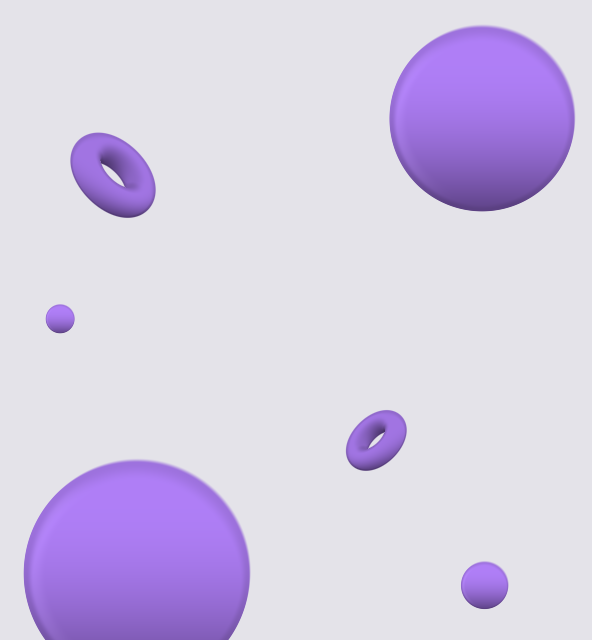
Reproduce this background procedurally as a WebGL 1 fragment shader.

```glsl
precision highp float;
// Glossy violet balls and two tilted rings floating on a pale grey backdrop.
// Balls are shaded discs with a sphere normal; rings are torus distance
// fields marched along parallel rays. Both share one soft light ramp.

#define BACKDROP vec3(0.893, 0.889, 0.913)
#define LIT vec3(0.685, 0.495, 0.965)
#define SHADE vec3(0.395, 0.280, 0.565)
#define RIM_DARKEN 0.10
#define RING_DIM 0.92
#define TILT_COS 0.55
#define TILT_SIN 0.835
#define TUBE_RATIO 0.427
#define SHARP 0.0018
#define BLUR 0.0080

uniform vec2 u_resolution;

// Light from above, fading quadratically into shade toward the underside
vec3 shade(vec3 n) {
    float k = clamp((0.65 - n.y) / 1.57, 0.0, 1.0);
    vec3 color = mix(SHADE, LIT, 1.0 - k * k);
    float edge = length(n.xy);
    float rimStart = mix(0.92, 0.82, smoothstep(-0.2, 0.8, n.y));
    float rim = smoothstep(rimStart, 0.98, edge);
    return color * (1.0 - RIM_DARKEN * rim);
}

// Ball with a softer edge toward the upper right
vec3 drawBall(vec3 under, vec2 p, vec2 center, float radius) {
    vec2 q = (p - center) / radius;
    float edge = length(q);
    vec2 dir = q / max(edge, 0.001);
    vec3 n = vec3(dir * min(edge, 1.0), sqrt(max(1.0 - edge * edge, 0.0)));
    vec3 color = shade(n);

    // faint reflected crescent along the left side
    float crescent = smoothstep(0.80, 0.91, edge) * (1.0 - smoothstep(0.91, 0.97, edge));
    color += 0.035 * crescent * smoothstep(0.3, 0.9, -dir.x);

    float facing = smoothstep(0.2, 1.0, dot(dir, vec2(0.5, 0.866)));
    float soft = mix(SHARP, min(BLUR, 0.12 * radius), facing);
    float cover = 1.0 - smoothstep(-0.5 * soft, 0.5 * soft, (edge - 1.0) * radius);
    return mix(under, color, cover);
}

// Screen-aligned point to the tilted frame of a ring
vec3 toRing(vec3 v) {
    return vec3(v.x, v.y * TILT_COS - v.z * TILT_SIN, v.y * TILT_SIN + v.z * TILT_COS);
}

// Ring with its long axis turned by angle; the nearest ray point sets the edge
vec3 drawRing(vec3 under, vec2 p, vec2 center, float radius, float angle) {
    float tube = radius * TUBE_RATIO;
    float reach = radius + tube;
    vec2 q = p - center;
    if (length(q) > reach * 1.1) return under;

    float c = cos(angle), s = sin(angle);
    q = vec2(c * q.x + s * q.y, c * q.y - s * q.x);
    float z = reach, nearest = 1.0;
    vec3 hit = vec3(0.0);
    for (int i = 0; i < 56; i++) {
        vec3 u = toRing(vec3(q, z));
        float d = length(vec2(length(u.xy) - radius, u.z)) - tube;
        if (d < nearest) {
            nearest = d;
            hit = u;
        }
        if (d < 0.00005 || z < -reach) break;
        z -= d;
    }

    // normal around the tube, turned back to the screen
    vec2 outward = normalize(hit.xy + vec2(0.00001));
    vec3 m = normalize(hit - vec3(outward * radius, 0.0));
    vec3 n = vec3(m.x, m.y * TILT_COS + m.z * TILT_SIN, m.z * TILT_COS - m.y * TILT_SIN);
    n.xy = vec2(c * n.x - s * n.y, s * n.x + c * n.y);

    float inner = smoothstep(0.2, 1.0, -dot(m.xy, outward));
    vec3 color = shade(n) * RING_DIM * (1.0 - 0.13 * inner);
    float cover = 1.0 - smoothstep(0.0, SHARP * 1.3, nearest);
    return mix(under, color, cover);
}

void main() {
    vec2 p = gl_FragCoord.xy / u_resolution.y;
    vec3 color = BACKDROP;

    // large balls
    color = drawBall(color, p, vec2(0.7533, 0.8145), 0.1448);
    color = drawBall(color, p, vec2(0.2138, 0.1040), 0.1768);

    // small balls
    color = drawBall(color, p, vec2(0.0940, 0.5018), 0.0226);
    color = drawBall(color, p, vec2(0.7572, 0.0853), 0.0370);

    // rings
    color = drawRing(color, p, vec2(0.1766, 0.7262), 0.0530, -0.785);
    color = drawRing(color, p, vec2(0.5880, 0.3118), 0.0375, 0.785);

    gl_FragColor = vec4(color, 1.0);
}
```
